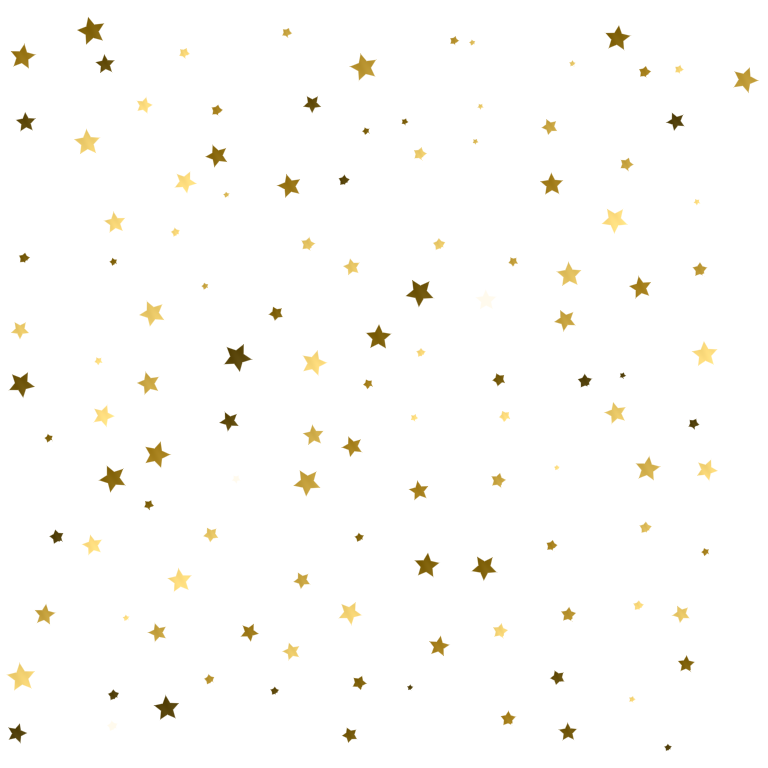
Reproduce this pattern procedurally as a Shadertoy shader.

```glsl
// Scattered gold confetti stars of mixed size and tone on white
const float CELLS = 11.6;
const float SECTOR = 1.2566371; // one fifth of a turn

vec2 hash22(vec2 p) {
    vec3 q = fract(p.xyx * vec3(0.1031, 0.1030, 0.0973));
    q += dot(q, q.yzx + 33.33);
    return fract((q.xx + q.yz) * q.zy);
}

// Distance to the edge of a five-pointed star, folded into half an arm
float starDistance(vec2 p, float radius, float innerRatio, float turn) {
    float angle = atan(p.y, p.x + 1e-7) - turn;
    angle = abs(mod(angle + 0.5 * SECTOR, SECTOR) - 0.5 * SECTOR);
    vec2 folded = length(p) * vec2(cos(angle), sin(angle));
    vec2 tip = vec2(radius, 0.0);
    vec2 valley = radius * innerRatio * vec2(cos(0.5 * SECTOR), sin(0.5 * SECTOR));
    vec2 edge = valley - tip;
    return dot(folded - tip, normalize(vec2(edge.y, -edge.x)));
}

// Ramp from dark bronze through gold to pale yellow
vec3 goldTone(float t) {
    vec3 c = mix(vec3(0.32, 0.25, 0.04), vec3(0.50, 0.38, 0.04), smoothstep(0.05, 0.25, t));
    c = mix(c, vec3(0.65, 0.50, 0.11), smoothstep(0.25, 0.45, t));
    c = mix(c, vec3(0.78, 0.64, 0.25), smoothstep(0.45, 0.62, t));
    c = mix(c, vec3(0.91, 0.78, 0.40), smoothstep(0.62, 0.78, t));
    return mix(c, vec3(1.0, 0.87, 0.50), smoothstep(0.78, 0.95, t));
}

void mainImage(out vec4 fragColor, in vec2 fragCoord) {
    vec2 uv = fragCoord / iResolution.y;
    float pixel = 1.0 / iResolution.y;
    float aspect = iResolution.x / iResolution.y;

    // Columns slide by random amounts so the rows do not line up
    float column = floor(uv.x * CELLS);
    vec2 slide = vec2(0.0, hash22(vec2(column, 71.0)).x);
    vec2 cell = floor(uv * CELLS + slide);
    vec2 place = hash22(cell + 13.0);
    vec2 look = hash22(cell + 57.0);
    vec2 extra = hash22(cell + 131.0);

    // Every star stays inside its own cell and clear of the canvas border
    float radius = 0.0035 + 0.0155 * pow(look.x, 1.3);
    float reach = 0.5 / CELLS - radius - 0.002;
    vec2 center = (cell + 0.5 - slide) / CELLS + (2.0 * place - 1.0) * reach;
    bool inside = all(greaterThan(center, vec2(0.022)))
               && all(lessThan(center, vec2(aspect, 1.0) - 0.022));

    // Small stars are stubbier and have a notch in one side
    vec2 p = uv - center;
    float small = 1.0 - smoothstep(0.007, 0.013, radius);
    float d = starDistance(p, radius, mix(0.49, 0.66, small), extra.x * SECTOR);
    float notch = 0.38 * radius * small - length(p - radius * vec2(0.55, -0.75));
    d = max(d, notch);

    // Foil sheen: a soft slope with faint streaks
    vec3 gold = goldTone(look.y);
    float sheen = dot(p / radius, vec2(0.03, -0.025));
    sheen += 0.012 * sin(dot(p / radius, vec2(7.0, 4.0)) + 6.0 * extra.y);
    gold = mix(gold + sheen, vec3(1.0, 0.98, 0.93), step(0.985, extra.y));

    float cover = inside ? 1.0 - smoothstep(-0.8 * pixel, 0.8 * pixel, d) : 0.0;
    fragColor = vec4(mix(vec3(1.0), clamp(gold, 0.0, 1.0), cover), 1.0);
}
```
